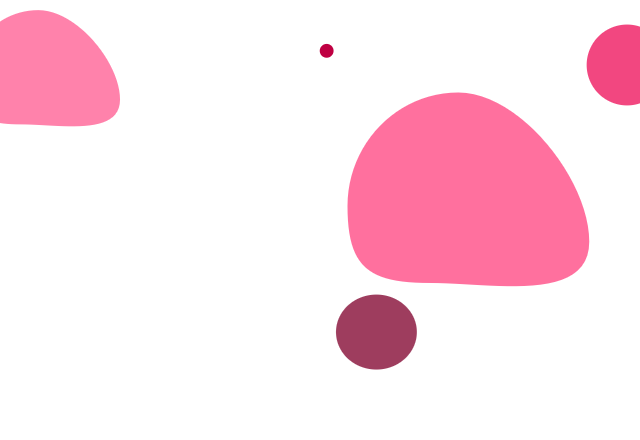
This background is drawn by a WebGL 2 fragment shader. Its source:

```glsl
#version 300 es
precision highp float;
// Flat pink blobs and discs scattered on a white background.

uniform vec2 u_resolution;
out vec4 fragColor;

// Point on a cubic Bezier curve
vec2 bezier(vec2 a, vec2 b, vec2 c, vec2 d, float t) {
    float s = 1.0 - t;
    return s * s * s * a + 3.0 * s * s * t * b + 3.0 * s * t * t * c + t * t * t * d;
}

// Signed distance to a lopsided blob; p is relative to its topmost point,
// and size is the length of the Bezier handles along each axis
float blobDistance(vec2 p, vec2 size) {
    vec2 anchors[4] = vec2[4](vec2(-1.797, -1.838), vec2(0.0),
                              vec2(2.122, -2.419), vec2(-0.459, -3.088));
    vec2 tangents[4] = vec2[4](vec2(0.0, 1.0), vec2(1.0, 0.0),
                               vec2(0.0, -1.0), vec2(-1.0, 0.0));
    const int STEPS = 24;
    float nearest = 1e6;
    float side = 1.0;
    for (int i = 0; i < 4; i++) {
        int j = (i + 1) % 4;
        vec2 start = anchors[i] * size;
        vec2 end = anchors[j] * size;
        vec2 startHandle = start + tangents[i] * size;
        vec2 endHandle = end - tangents[j] * size;
        vec2 a = start;
        for (int k = 1; k <= STEPS; k++) {
            vec2 b = k == STEPS ? end
                : bezier(start, startHandle, endHandle, end, float(k) / float(STEPS));
            // Distance to this chord
            vec2 edge = b - a;
            vec2 offset = p - a;
            float along = clamp(dot(offset, edge) / dot(edge, edge), 0.0, 1.0);
            nearest = min(nearest, length(offset - edge * along));
            // Flip inside and outside at each crossing
            if ((a.y > p.y) != (b.y > p.y) && offset.x < edge.x * offset.y / edge.y) {
                side = -side;
            }
            a = b;
        }
    }
    return side * nearest;
}

// Approximate signed distance to an ellipse
float ellipseDistance(vec2 p, vec2 radii) {
    return (length(p / radii) - 1.0) * min(radii.x, radii.y);
}

// Paint a shape over the colour below, with a one-pixel soft edge
vec3 paint(vec3 below, vec3 ink, float dist) {
    return mix(below, ink, clamp(0.5 - dist * u_resolution.y, 0.0, 1.0));
}

void main() {
    vec2 p = gl_FragCoord.xy / u_resolution.y;
    vec3 color = vec3(1.0);

    // Large and small blobs
    color = paint(color, vec3(1.0, 0.44, 0.62),
                  blobDistance(p - vec2(1.0417, 0.7898), vec2(0.1402)));
    color = paint(color, vec3(1.0, 0.51, 0.67),
                  blobDistance(p - vec2(0.0871, 0.977), vec2(0.0875, 0.0841)));

    // Discs
    color = paint(color, vec3(0.62, 0.24, 0.37),
                  ellipseDistance(p - vec2(0.8555, 0.2453), vec2(0.0919, 0.0852)));
    color = paint(color, vec3(0.95, 0.28, 0.5),
                  ellipseDistance(p - vec2(1.4252, 0.8523), vec2(0.0919)));
    color = paint(color, vec3(0.75, 0.0, 0.26),
                  ellipseDistance(p - vec2(0.7424, 0.8845), vec2(0.0157)));

    fragColor = vec4(color, 1.0);
}
```
